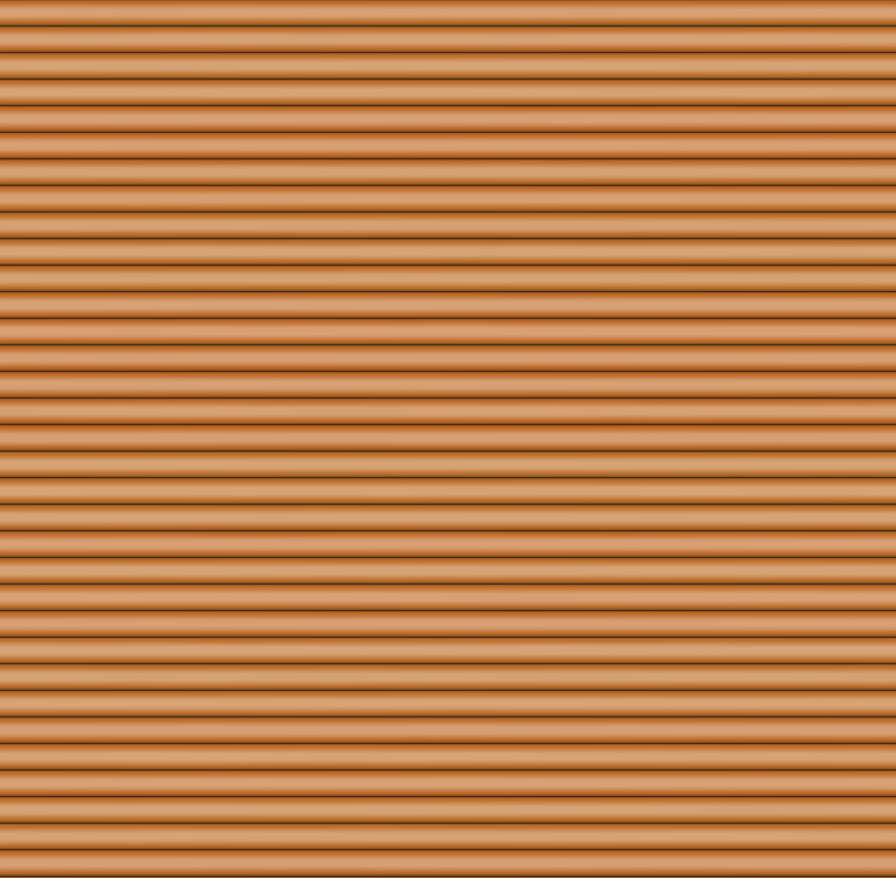
Reproduce this pattern procedurally as a Shadertoy shader.

```glsl
// A stack of horizontal rounded wooden slats separated by thin dark gaps.
// Each slat is a vertical shading profile repeated with fract; a hash per row
// and faint stretched gradient noise vary the tint, and rows are box filtered.

const float ROWS = 33.04;      // slats over the canvas height
const float GAP_PHASE = 0.02;  // shift of the first gap, in slats
const int SAMPLES = 6;         // vertical samples per pixel

const vec3 CREAM  = vec3(0.838, 0.632, 0.457);
const vec3 ORANGE = vec3(0.748, 0.432, 0.165);
const vec3 GAP_RED   = vec3(0.200, 0.085, 0.025);
const vec3 GAP_OLIVE = vec3(0.145, 0.120, 0.065);

float hash(vec2 p) {
    vec3 q = fract(vec3(p.xyx) * 0.1031);
    q += dot(q, q.yzx + 33.33);
    return fract((q.x + q.y) * q.z);
}

vec2 gradient(vec2 cell) {
    float angle = 6.2832 * hash(cell);
    return vec2(cos(angle), sin(angle));
}

float gradientNoise(vec2 p) {
    vec2 i = floor(p), f = fract(p);
    vec2 u = f * f * f * (f * (f * 6.0 - 15.0) + 10.0);
    vec2 e = vec2(0.0, 1.0);
    float low = mix(dot(gradient(i), f),
                    dot(gradient(i + e.yx), f - e.yx), u.x);
    float high = mix(dot(gradient(i + e.xy), f - e.xy),
                     dot(gradient(i + e.yy), f - e.yy), u.x);
    return mix(low, high, u.y);
}

// Broad pale crown; t runs from the upper gap (0) to the lower gap (1).
float crown(float t) {
    return smoothstep(0.09, 0.41, t) * (1.0 - smoothstep(0.58, 0.90, t));
}

// Darkness of the gaps, with a softer shadow on the underside of a slat.
float gapShade(float t, float upperWidth, float lowerWidth) {
    return max(exp(-t / upperWidth), exp((t - 1.0) / lowerWidth));
}

// Small shift of hue and brightness, constant along each slat.
vec3 rowTint(float row) {
    float hue = hash(vec2(row, 3.0)) - 0.5;
    float light = hash(vec2(row, 11.0)) - 0.5;
    return vec3(0.006, -0.018, -0.010) * hue + 0.008 * light;
}

vec3 slatColor(float x, float s) {
    float row = floor(s), t = fract(s);
    vec3 color = mix(ORANGE, CREAM, crown(t)) + rowTint(row);
    color += 0.008 * gradientNoise(vec2(x * 5.0 + row * 7.3, s * 6.0));

    // The gap is shared by two slats, so its tint follows the nearest one.
    float gapIndex = floor(s + 0.5);
    vec3 gapColor = mix(GAP_RED, GAP_OLIVE, hash(vec2(gapIndex, 23.0)));
    return mix(color, gapColor, gapShade(t, 0.030, 0.048));
}

void mainImage(out vec4 fragColor, in vec2 fragCoord) {
    float x = fragCoord.x / iResolution.y;
    vec3 sum = vec3(0.0);

    // Average across the pixel height to keep the thin gaps smooth.
    for (int k = 0; k < SAMPLES; k++) {
        float offset = (float(k) + 0.5) / float(SAMPLES) - 0.5;
        float y = (fragCoord.y + offset) / iResolution.y;
        sum += slatColor(x, (1.0 - y) * ROWS + GAP_PHASE);
    }
    fragColor = vec4(sum / float(SAMPLES), 1.0);
}
```
